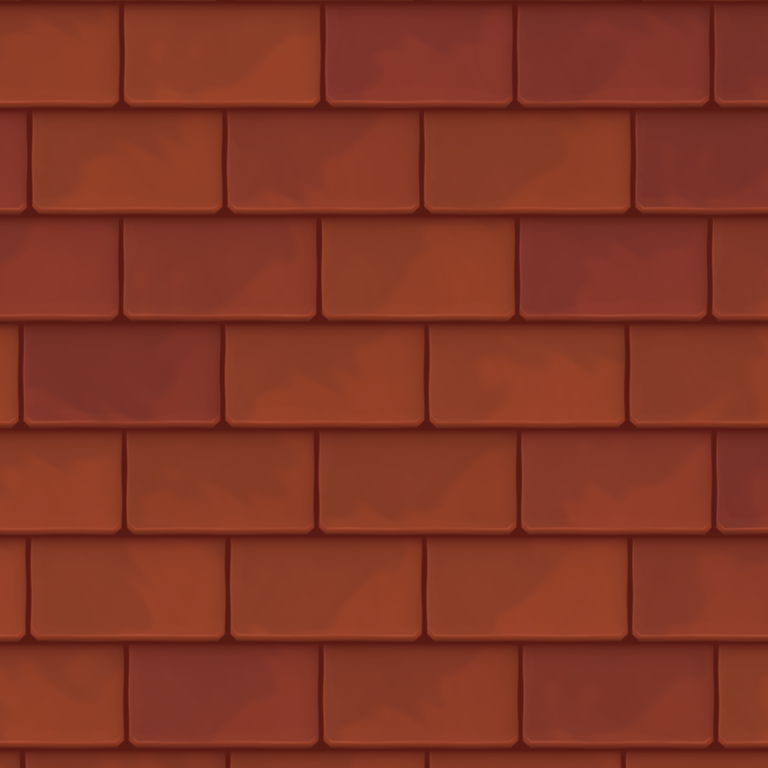
Write a three.js fragment shader that draws this texture.

```glsl
// Clay roof tiles in staggered, slightly uneven rows. Each tile is a box with
// chamfered lower corners, shaded by distance: a lit rim, a rounded lip and
// soft contact shadows. Hashes vary tone and width; layered sines add stains.
varying vec2 vUv;

// Layout, in canvas units
const float ROW_HEIGHT = 0.139;
const float ROW_START = 0.0225;
const vec2 TILE_PITCH = vec2(0.254, 0.261);   // even rows, odd rows
const vec2 TILE_START = vec2(0.163, 0.035);
const float JOINT_JITTER = 0.016;
const float GAP = 0.0062;
const float BASE = 0.0035;
const float CHAMFER = 0.0095;
const float LIP = 0.0078;
const float RIM = 0.0016;
const float SOFT = 0.0011;
const float SHADOW_FADE = 0.0075;

// Colours
const vec3 ORANGE = vec3(0.585, 0.252, 0.155);
const vec3 RED = vec3(0.525, 0.212, 0.165);
const vec3 STAIN = vec3(0.530, 0.235, 0.155);
const vec3 LIP_COLOR = vec3(0.520, 0.200, 0.120);
const vec3 HIGHLIGHT = vec3(0.720, 0.340, 0.230);
const vec3 GAP_COLOR = vec3(0.345, 0.100, 0.075);

float hash(vec2 p) {
  return fract(sin(dot(p, vec2(127.1, 311.7))) * 43758.5453);
}

// Smooth wandering value built from warped sines, about -1 to 1
float waves(vec2 p) {
  p += 0.5 * sin(p.yx * 1.7 + vec2(0.4, 2.1));
  return 0.5 * sin(p.x + 0.6 * p.y) + 0.3 * sin(2.3 * p.y - 1.4 * p.x)
       + 0.2 * sin(4.1 * p.x + 3.3 * p.y);
}

// Left edge of tile i in a row
float joint(float i, float row) {
  float odd = mod(row, 2.0);
  float start = mix(TILE_START.x, TILE_START.y, odd);
  float pitch = mix(TILE_PITCH.x, TILE_PITCH.y, odd);
  return start + i * pitch + JOINT_JITTER * (hash(vec2(i, row) + 3.7) - 0.5);
}

// Signed distance to a slab open at the top, with chamfered lower corners
float slab(vec2 p, float halfWidth, float base) {
  vec2 q = vec2(abs(p.x) - halfWidth, base - p.y);
  return max(max(q.x, q.y), (q.x + q.y + CHAMFER) * 0.7071);
}

void main() {
  // Row and tile lookup
  float row = floor((vUv.y - ROW_START) / ROW_HEIGHT);
  float y = vUv.y - ROW_START - row * ROW_HEIGHT;
  float odd = mod(row, 2.0);
  float i = floor((vUv.x - mix(TILE_START.x, TILE_START.y, odd))
                  / mix(TILE_PITCH.x, TILE_PITCH.y, odd));
  i += step(joint(i + 1.0, row), vUv.x) - step(vUv.x, joint(i, row));
  float left = joint(i, row);
  float right = joint(i + 1.0, row);
  float halfWidth = 0.5 * (right - left - GAP);
  vec2 p = vec2(vUv.x - 0.5 * (left + right), y);
  vec2 id = vec2(i, row);
  float seed = hash(id + 9.2);

  // Outer body and raised face, with slightly hand-worked edges
  vec2 worn = p + 0.0005 * vec2(sin(p.y * 70.0 + seed * 20.0),
                                sin(p.x * 48.0 + seed * 30.0));
  float body = slab(worn, halfWidth, BASE);
  float face = slab(worn, halfWidth - RIM, BASE + LIP);

  // Fired tone and a broad diagonal stain
  float redness = smoothstep(0.42, 0.85, hash(id + 21.3));
  vec3 color = mix(ORANGE, RED, redness);
  color *= 0.975 + 0.05 * hash(id + 5.1);
  vec2 local = vec2(p.x / halfWidth, p.y / ROW_HEIGHT);
  float wander = waves(local * vec2(2.4, 2.8) + seed * 40.0);
  float diagonal = 0.65 * local.x - 0.9 * (local.y - 0.5);
  float stain = 1.0 - smoothstep(-0.12, 0.20, diagonal + 0.6 * wander);
  color = mix(color, color * STAIN / ORANGE, 0.75 * stain);
  color *= 1.0 + 0.015 * waves(local * vec2(5.0, 4.0) + seed * 70.0);

  // Glossy smears along the lower and left edges
  float smearTop = 0.027 + 0.008 * wander;
  float smear = 1.0 - smoothstep(smearTop - 0.005, smearTop, p.y);
  float sideTop = 0.014 + 0.009 * waves(vec2(p.y * 45.0, seed * 50.0));
  float sideSmear = 1.0 - smoothstep(sideTop - 0.004, sideTop, p.x + halfWidth);
  color = mix(color, HIGHLIGHT, 0.07 * max(smear, 0.7 * sideSmear));

  // Soft falloff near the right edge
  float rightDistance = halfWidth - p.x;
  color *= 1.0 - 0.14 * exp(-max(rightDistance, 0.0) / 0.008);

  // Lip below the face, dark rim at right, lit rim at left
  float lip = smoothstep(-SOFT, SOFT, face);
  float lowEdge = 1.0 - smoothstep(BASE + LIP, BASE + LIP + CHAMFER, p.y);
  vec3 lipColor = mix(LIP_COLOR, color, 0.35);
  lipColor *= mix(0.78, 1.06, smoothstep(BASE, BASE + LIP, p.y));
  color = mix(color, lipColor, lip * max(lowEdge, 0.6 * step(0.0, p.x)));
  float glint = exp(-pow(face / 0.0015, 2.0));
  float leftSide = 1.0 - smoothstep(-halfWidth, -halfWidth + 0.012, p.x);
  float gloss = 0.38 + 0.22 * waves(vec2(p.x * 28.0 + seed * 60.0, seed * 9.0));
  color = mix(color, HIGHLIGHT, glint * max(lowEdge * gloss, 0.26 * leftSide));

  // Contact shadow from the row above, then the dark joints
  float drop = ROW_HEIGHT - y;
  color *= 1.0 - 0.06 * exp(-drop / 0.035);
  color = mix(color, GAP_COLOR, 0.92 * exp(-drop / SHADOW_FADE));
  float joints = smoothstep(-SOFT * 1.6, SOFT * 1.2, body);
  color = mix(color, GAP_COLOR, joints);

  gl_FragColor = vec4(color, 1.0);
}
```
